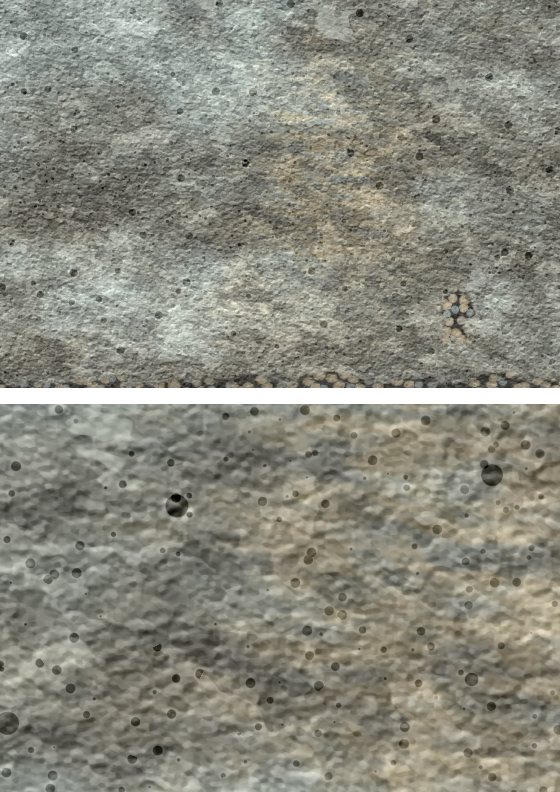
Top, the full canvas; bottom, a detail of the centre.
Write a Shadertoy shader that draws this texture.

```glsl
// Weathered concrete wall: cool pale wash at upper left, damp dark bands, ochre bloom,
// flaked plaster, pits, a worn crater and exposed gravel. One cellular noise, layered at
// several stretched scales, drives stains, streaks, grain, pits and stones.

const float BASE_TONE = 0.525;
const float STAIN_GAIN = 0.16;
const float STREAK_GAIN = 0.11;
const float GRAIN_GAIN = 0.15;
const float RELIEF_GAIN = 0.13;
const float FLAKE_GAIN = 0.10;
const vec3 WARM_TINT = vec3(1.03, 1.015, 0.925);
const vec3 COOL_TINT = vec3(0.962, 1.024, 0.988);
const vec3 OCHRE_TINT = vec3(1.09, 1.01, 0.83);
const vec3 PALE_PLASTER = vec3(0.67, 0.69, 0.65);
const vec3 STONE_WARM = vec3(0.65, 0.60, 0.51);
const vec3 STONE_COOL = vec3(0.50, 0.53, 0.52);
const vec3 GAP_COLOR = vec3(0.25, 0.24, 0.22);
const vec2 CRATER_CENTER = vec2(0.65, 0.235);
const vec2 NEST_CENTER = vec2(1.17, 0.175);

vec2 hash2(vec2 p) {
    vec3 q = fract(p.xyx * vec3(0.1031, 0.1030, 0.0973));
    q += dot(q, q.yzx + 33.33);
    return fract((q.xx + q.yz) * q.zy);
}

// x: distance to nearest seed, y: random id of that seed, z: smooth cellular value
vec3 cells(vec2 p) {
    vec2 cell = floor(p), f = fract(p);
    float nearest = 9.0, id = 0.0, sum = 0.0, weights = 0.0;
    for (int y = -1; y <= 1; y++)
    for (int x = -1; x <= 1; x++) {
        vec2 o = vec2(x, y);
        vec2 r = o + hash2(cell + o) - f;
        float value = hash2(cell + o + 71.0).x;
        float d = dot(r, r), w = exp(-7.0 * d);
        sum += w * value;
        weights += w;
        if (d < nearest) { nearest = d; id = value; }
    }
    return vec3(sqrt(nearest), id, sum / weights);
}

// Centred on zero
float layered(vec2 p, int octaves) {
    float sum = 0.0, gain = 1.0;
    for (int i = 0; i < octaves; i++) {
        sum += gain * (cells(p).z - 0.5);
        p = p * 2.03 + 17.3;
        gain *= 0.62;
    }
    return sum;
}

float blob(vec2 p, vec2 center, vec2 radius) {
    vec2 q = (p - center) / radius;
    return exp(-dot(q, q));
}

// Dark round holes with a lit lower lip; negative is dark
float pits(vec2 p, float scale, float rarity, float edge) {
    vec3 c = cells(p * scale);
    float radius = 0.22 * smoothstep(rarity - 0.1, 1.0, c.y);
    float soft = edge * scale;
    float hole = step(rarity, c.y) * (1.0 - smoothstep(radius - soft, radius + soft, c.x));
    float rim = step(rarity, c.y) * (1.0 - smoothstep(radius, radius + 0.2, c.x));
    return 0.05 * rim - 0.26 * hole;
}

vec3 gravel(vec2 p, float scale) {
    vec3 c = cells(p * scale);
    float size = 0.38 + 0.22 * c.y;
    vec3 stone = mix(STONE_COOL, STONE_WARM, smoothstep(0.2, 0.6, c.y));
    stone *= 1.12 - 0.9 * c.x * c.x;
    return mix(stone, GAP_COLOR, smoothstep(size - 0.12, size + 0.08, c.x));
}

void mainImage(out vec4 fragColor, in vec2 fragCoord) {
    vec2 p = fragCoord / iResolution.y;
    float edge = 0.8 / iResolution.y;

    // Noise layers, stretched along the wall
    float stain = layered(p * vec2(3.0, 5.0) + 4.0, 4);
    vec2 slanted = p + vec2(0.0, 0.12 * p.x + 0.02 * stain);
    float streak = layered(slanted * vec2(13.0, 36.0), 3);
    float flake = layered(slanted * vec2(9.0, 14.0) + 31.0, 4);
    vec2 grainScale = vec2(88.0, 125.0);
    float grain = layered(p * grainScale, 2);
    float relief = grain - layered((p + vec2(-0.002, 0.004)) * grainScale, 2);

    // Broad light and damp areas
    float wash = blob(p, vec2(0.25, 0.82), vec2(0.48, 0.23));
    float damp = blob(p, vec2(0.42, 0.58 + 0.1 * stain), vec2(0.36, 0.09));
    damp += 0.8 * blob(p, vec2(0.05, 0.52), vec2(0.25, 0.09));
    damp += 0.7 * blob(p, vec2(1.38, 0.42), vec2(0.28, 0.22));
    damp += 0.6 * blob(p, vec2(0.58, 0.40), vec2(0.28, 0.09));
    float worn = blob(p, vec2(0.45, 0.17), vec2(0.22, 0.10));
    worn += 0.8 * blob(p, vec2(0.93, 0.17), vec2(0.12, 0.11));
    worn += 0.5 * blob(p, vec2(0.95, 0.56), vec2(0.10, 0.12));
    float ochre = blob(p, vec2(0.86, 0.54), vec2(0.20, 0.28));

    float tone = BASE_TONE + 0.09 * wash - 0.075 * damp + 0.035 * worn;
    tone -= 0.05 * (1.0 - smoothstep(0.02, 0.12, p.y));
    tone += STAIN_GAIN * stain + STREAK_GAIN * streak;
    float flakeMask = smoothstep(0.13, 0.27, flake + 0.10 * wash + 0.17 * worn - 0.06 * damp);
    tone += FLAKE_GAIN * flakeMask;

    // Crater: broken pale ring around a rough core
    vec2 q = (p - CRATER_CENTER) / vec2(1.15, 1.0);
    float r = length(q) + 0.035 * flake;
    float ring = smoothstep(0.022, 0.008, abs(r - 0.105)) * smoothstep(-0.7, 0.4, q.y / r - 0.8 * q.x / r);
    float core = 1.0 - smoothstep(0.035, 0.095, r);
    tone += 0.075 * ring + core * (0.05 + 0.22 * streak);

    // Colour
    float coolness = clamp(0.30 + 0.75 * wash + 0.9 * stain + 0.3 * smoothstep(0.6, 1.0, p.y) - 0.4 * core, 0.0, 1.0);
    vec3 tint = mix(WARM_TINT, COOL_TINT, coolness);
    tint = mix(tint, OCHRE_TINT, clamp(ochre * (0.45 + 1.3 * streak), 0.0, 0.7));
    vec3 color = tone * tint;

    // Scattered smooth plaster patches with ragged edges
    vec2 ragged = p * vec2(5.5, 7.5) + vec2(1.1, 0.8) * vec2(flake, streak) * 0.5;
    vec3 patchCell = cells(ragged + 9.0);
    float patchSize = 0.30 * smoothstep(0.66, 1.0, patchCell.y);
    float plaster = smoothstep(patchSize, patchSize - 0.07, patchCell.x) * step(0.68, patchCell.y);
    color = mix(color, PALE_PLASTER + 0.08 * streak, 0.75 * plaster);

    // Fine surface: grain, relief and two sizes of pits
    float surface = GRAIN_GAIN * grain + RELIEF_GAIN * relief;
    surface += pits(p, 52.0, 0.68, edge) * (0.75 + 0.4 * damp);
    surface += pits(p + 5.0, 21.0, 0.88, edge);
    color += surface * (1.0 - 0.45 * plaster);

    // Gravel: a nest in a hollow and rubble along the foot
    float nestDistance = length((p - NEST_CENTER) / vec2(0.8, 1.0)) + 0.05 * flake;
    float nest = 1.0 - smoothstep(0.058, 0.070, nestDistance);
    float foot = 1.0 - smoothstep(-0.006, 0.006, p.y - 0.018 - 0.035 * flake);
    color += 0.04 * smoothstep(0.12, 0.07, nestDistance);
    color = mix(color, gravel(p, 38.0) + 0.6 * surface, nest);
    color = mix(color, 0.85 * gravel(p * vec2(0.8, 1.1), 42.0) + 0.6 * surface, 0.85 * foot);

    fragColor = vec4(clamp(color, 0.0, 1.0), 1.0);
}
```
